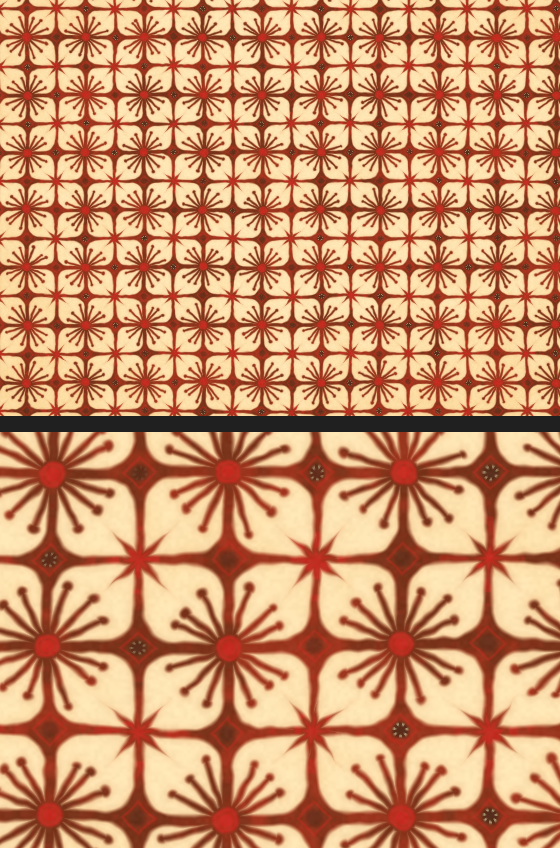
Top: the whole. Bottom: its middle third, enlarged.
Give the GLSL for this pattern, as a WebGL 2 fragment shader.

```glsl
#version 300 es
precision highp float;

uniform vec2 u_resolution;
out vec4 outColor;

const float PI = 3.14159265;
const vec2 REPEATS = vec2(9.53, 7.24);
const vec2 FIRST_FLOWER = vec2(0.46, 0.585);
const vec3 CREAM = vec3(1.0, 0.905, 0.71);
const vec3 HONEY = vec3(0.98, 0.82, 0.55);
const vec3 RUST = vec3(0.61, 0.21, 0.115);
const vec3 UMBER = vec3(0.47, 0.20, 0.10);
const vec3 RED = vec3(0.79, 0.17, 0.13);
const vec3 DARK = vec3(0.30, 0.17, 0.11);

float hash(vec2 p) {
  vec3 h = fract(vec3(p.xyx) * 0.1031);
  h += dot(h, h.yzx + 33.33);
  return fract((h.x + h.y) * h.z);
}

float noise(vec2 p) {
  vec2 i = floor(p), f = fract(p);
  f = f * f * (3.0 - 2.0 * f);
  return mix(mix(hash(i), hash(i + vec2(1, 0)), f.x),
             mix(hash(i + vec2(0, 1)), hash(i + vec2(1, 1)), f.x), f.y);
}

// Position relative to the nearest node of a unit lattice, and that node's index
vec2 nodeLocal(vec2 q, vec2 offset) { return fract(q - offset + 0.5) - 0.5; }
vec2 nodeId(vec2 q, vec2 offset) { return floor(q - offset + 0.5) + 40.0; }

float fill(float d, float soft) { return 1.0 - smoothstep(-soft, soft, d); }

// Cross whose four inner corners are rounded off
float flaredCross(vec2 p, float halfWidth, float radius) {
  return radius - length(max(halfWidth + radius - abs(p), 0.0));
}

float star(vec2 p, float points, float outer, float inner, float turn) {
  float sector = PI / points;
  float a = mod(atan(p.y, p.x) + turn + sector, 2.0 * sector) - sector;
  vec2 folded = length(p) * vec2(cos(a), abs(sin(a)));
  vec2 edge = inner * vec2(cos(sector), sin(sector)) - vec2(outer, 0.0);
  return dot(folded - vec2(outer, 0.0), normalize(vec2(edge.y, -edge.x)));
}

// Rays with clubbed tips; the four axis directions are left to the grid
float flowerRays(vec2 p, vec2 id) {
  float d = 1.0;
  for (int k = 0; k < 16; k++) {
    if (k % 4 == 0) continue;
    float vary = hash(id * 3.7 + float(k) * 5.3);
    float angle = (float(k) + 0.5 * (vary - 0.5)) * PI / 8.0;
    float reach = 0.315 + 0.065 * hash(id + float(k) * 2.9);
    vec2 dir = vec2(cos(angle), sin(angle));
    float along = clamp(dot(p, dir), 0.0, reach);
    float stem = length(p - dir * along) - mix(0.022, 0.014, along / reach);
    float tip = length(p - dir * reach) - 0.021 - 0.008 * vary;
    d = min(d, min(stem, tip));
  }
  return d;
}

// Dark eye in a red lozenge, with a worn ring of pale dots
vec3 diamondNode(vec3 base, vec2 p, vec2 id, float soft) {
  float lozenge = abs(abs(p.x) + abs(p.y) - 0.092) - 0.007;
  vec3 col = mix(base, RED, 0.6 * fill(lozenge, soft));
  float wear = hash(id * 1.7 + 9.0);
  float r = length(p);
  col = mix(col, DARK, (0.35 + 0.55 * wear) * fill(r - 0.047, soft));
  float dots = smoothstep(-0.3, 0.6, cos(atan(p.y, p.x) * 7.0 + wear * 6.0));
  float ring = fill(abs(r - 0.035) - 0.006, soft * 0.7);
  return mix(col, vec3(0.72, 0.66, 0.48), ring * dots * smoothstep(0.15, 0.9, wear));
}

void main() {
  vec2 uv = gl_FragCoord.xy / u_resolution;
  vec2 q = uv * REPEATS - FIRST_FLOWER;
  float pixel = REPEATS.y / u_resolution.y;
  float soft = max(0.016, 0.9 * pixel);

  // Hand-drawn wobble
  q += 0.045 * (vec2(noise(q * 1.3 + 20.0), noise(q * 1.3 + 70.0)) - 0.5);
  q += 0.014 * (vec2(noise(q * 16.0 + 300.0), noise(q * 16.0 + 500.0)) - 0.5);

  vec2 sideA = vec2(0.5, 0.0), sideB = vec2(0.0, 0.5);
  vec2 flowerP = nodeLocal(q, vec2(0.0)), starP = nodeLocal(q, vec2(0.5));
  vec2 diamondA = nodeLocal(q, sideA), diamondB = nodeLocal(q, sideB);
  vec2 flowerId = nodeId(q, vec2(0.0)), starId = nodeId(q, vec2(0.5));

  // Ink shapes
  float nearStar = 1.0 - smoothstep(0.1, 0.4, length(starP));
  float lineWidth = mix(0.031, 0.021, nearStar) + 0.008 * (noise(q * 4.0 + 90.0) - 0.5);
  float grid = min(flaredCross(diamondA, lineWidth, 0.165),
                   flaredCross(diamondB, lineWidth, 0.165));
  float rays = flowerRays(flowerP, flowerId);
  float hub = length(flowerP) - 0.095;
  float starSize = 0.155 + 0.025 * hash(starId);
  float starD = star(starP, 8.0, starSize, 0.066, 0.3 * (hash(starId + 7.0) - 0.5));
  float inkD = min(min(grid, rays), min(hub, starD));

  // Mottled ground, warmer toward the edges
  float rim = smoothstep(0.3, 0.75, length(uv - vec2(0.52, 0.58)));
  float stain = noise(q * 2.2 + 130.0) * 0.6 + noise(q * 9.0 + 210.0) * 0.4;
  vec3 ground = mix(CREAM, HONEY, clamp(rim * 0.45 + (stain - 0.45) * 0.55, 0.0, 1.0));
  ground = mix(ground, vec3(0.86, 0.55, 0.36), 0.4 * exp(-max(inkD, 0.0) / 0.018));

  // Uneven ink, red flecks along the thin lines
  float shade = noise(q * 1.6 + 60.0) * 0.6 + noise(q * 11.0 + 160.0) * 0.5;
  vec3 ink = mix(RUST, UMBER, smoothstep(0.3, 0.75, shade - 0.3 * nearStar));
  float fleck = smoothstep(0.55, 0.8, noise(q * 22.0 + 400.0));
  ink = mix(ink, RED, fleck * (0.12 + 0.55 * nearStar));
  ink = diamondNode(ink, diamondA, nodeId(q, sideA), soft);
  ink = diamondNode(ink, diamondB, nodeId(q, sideB), soft);

  // Red hearts of stars and flowers
  ink = mix(ink, RED, 0.85 * fill(starD + 0.022, soft));
  float heart = length(flowerP);
  ink = mix(ink, RED, 0.95 * fill(heart - 0.07, soft));
  ink = mix(ink, RUST, 0.6 * fill(abs(heart - 0.047) - 0.005, soft));

  vec3 col = mix(ground, ink, fill(inkD, soft));
  col += 0.03 * (noise(q * 45.0 + 700.0) - 0.5);
  outColor = vec4(col, 1.0);
}
```
